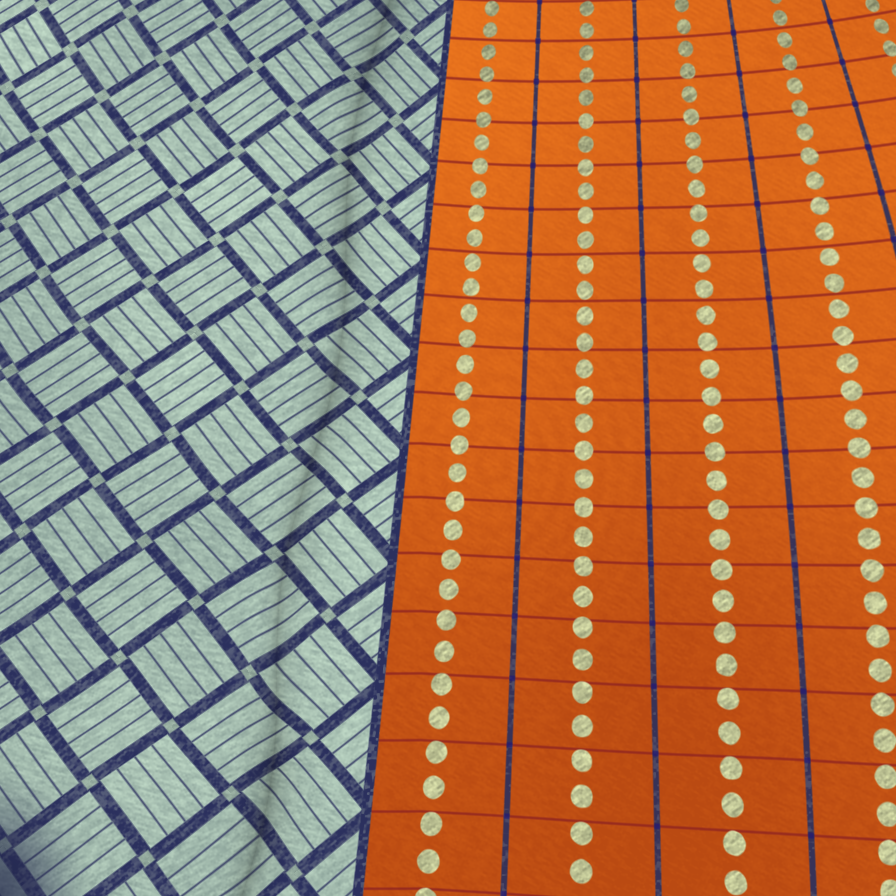
Give the GLSL for this texture, as a three.js fragment shader.

```glsl
// Two-panel brocade in perspective: pale basket lattice on navy beside a dotted orange check.
varying vec2 vUv;

const vec3 DEEP_ORANGE = vec3(0.73, 0.29, 0.07);
const vec3 BRIGHT_ORANGE = vec3(0.90, 0.44, 0.11);
const vec3 PALE = vec3(0.73, 0.83, 0.76);
const vec3 GREY_GREEN = vec3(0.53, 0.62, 0.59);
const vec3 SLATE = vec3(0.33, 0.36, 0.47);
const vec3 NAVY = vec3(0.17, 0.19, 0.37);
const vec3 RED_THREAD = vec3(0.55, 0.13, 0.13);
const vec3 DOT_GOLD = vec3(0.77, 0.79, 0.60);
const float BORDER = -1.44;   // panel boundary, in column units
const float SOFT = 0.0013;    // edge softness, in canvas units

float hash(vec2 p) {
  return fract(sin(dot(p, vec2(127.1, 311.7))) * 43758.5453);
}

float noise(vec2 p) {
  vec2 i = floor(p), f = fract(p);
  f = f * f * (3.0 - 2.0 * f);
  return mix(mix(hash(i), hash(i + vec2(1.0, 0.0)), f.x),
             mix(hash(i + vec2(0.0, 1.0)), hash(i + vec2(1.0, 1.0)), f.x), f.y);
}

// Signed offset from the nearest integer
float centered(float x) { return fract(x + 0.5) - 0.5; }

// Soft coverage of everything within radius r
float cover(float d, float r) { return 1.0 - smoothstep(r - SOFT, r + SOFT, abs(d)); }

// Slanted thread grain, 0 to 1
float grain(vec2 p, float angle) {
  float c = cos(angle), s = sin(angle);
  vec2 q = vec2(c * p.x + s * p.y, c * p.y - s * p.x);
  return 0.6 * noise(q * vec2(110.0, 340.0)) + 0.4 * noise(q * 390.0);
}

// Row number counted downwards; rows widen towards the bottom
float rowIndex(float v) { return 41.5 * v - 9.4 * v * v; }

// Pale woven blocks with alternating stripes, nodes at the crossings
vec3 latticePanel(vec2 p, vec2 fabric, float scale) {
  vec2 d = fabric - vec2(-3.336, 25.37);
  float diagonal = d.x / 0.485;
  float i = (d.y + 1.7 * diagonal) / 3.74;
  vec2 cell = vec2(i, diagonal - i);
  vec2 id = floor(cell), f = cell - id;
  float side = 0.66 * scale;
  float turned = mod(id.x + id.y, 2.0);
  float wear = hash(id);

  // Blocks stretch a little along their own stripes
  vec2 reach = mix(vec2(0.445, 0.415), vec2(0.415, 0.445), turned);
  vec2 q = abs(f - 0.5) - reach;
  float block = 1.0 - smoothstep(-SOFT, SOFT, max(q.x, q.y) * side);
  float across = mix(f.y, f.x, turned);
  float stripe = cover(centered((across - 0.5) * 4.7) / 4.7 * side, 0.0011);

  float threads = grain(p, mix(-0.3, 0.5, turned));
  float light = 0.62 + 0.9 * (threads - 0.5) + 0.5 * (noise(p * 5.0) - 0.5) + 0.15 * (wear - 0.5);
  vec3 pale = mix(GREY_GREEN, PALE, clamp(light, 0.0, 1.15));
  vec3 ground = mix(NAVY, SLATE, smoothstep(0.25, 0.85, grain(p, 0.7)));
  vec3 color = mix(ground, pale, block);
  color = mix(color, mix(NAVY, SLATE, 0.3), stripe * block * 0.85);

  vec2 node = abs(vec2(centered(cell.x), centered(cell.y))) * side;
  return mix(color, pale * 0.9, cover(max(node.x, node.y), 0.0068));
}

// Orange ground with navy columns, red rows and pale dots
vec3 checkPanel(vec2 p, float u, float v, float scale) {
  float light = 0.15 + 0.75 * smoothstep(0.15, 0.95, p.y) + 0.4 * (noise(p * 4.0) - 0.5);
  float ripple = sin(length((p - vec2(0.55, 0.48)) * vec2(1.0, 0.8)) * 300.0);
  light += 0.05 * ripple * smoothstep(0.35, 0.0, distance(p, vec2(0.58, 0.48)));
  light += 0.35 * (grain(p, -0.5) - 0.5);
  vec3 color = mix(DEEP_ORANGE, BRIGHT_ORANGE, clamp(light, 0.0, 1.1));

  float row = centered(23.0 * v - 6.0 * v * v - 0.9) / (23.0 - 12.0 * v);
  color = mix(color, RED_THREAD, 0.75 * cover(row, 0.0014));

  float column = centered(u - 0.5) * scale;
  float fleck = smoothstep(0.45, 0.9, noise(p * vec2(260.0, 300.0)));
  vec3 cord = mix(NAVY, SLATE, 0.65 * fleck);
  color = mix(color, cord, 0.92 * cover(column, 0.020 * scale));
  color = mix(color, vec3(0.14, 0.10, 0.45), 0.7 * cover(column, 0.003) * cover(row, 0.003));

  float pitch = 1.0 / (41.5 - 18.8 * v);
  vec2 dot2 = vec2(centered(u) * scale, centered(rowIndex(v) - 0.18) * pitch * 0.93);
  float wobble = 0.0012 * (noise(p * 120.0) - 0.5);
  vec3 gold = DOT_GOLD * (0.76 + 0.42 * grain(p, 0.6) - 0.16 * smoothstep(0.7, 1.0, p.y));
  return mix(color, gold, cover(length(dot2) + wobble, 0.073 * scale));
}

void main() {
  vec2 p = vUv;
  float t = 1.0 - p.y;
  float scale = 0.1055 + 0.0677 * t;   // column spacing
  float u = (p.x - 0.655 + 0.0065 * t) / scale;

  // Drape: columns bulge to the right and rows sag across the check
  float right = max(u, 0.0);
  float bulged = u - 0.0234 * t * (1.0 - t) * right * right / scale;
  float dx = max(p.x - 0.47, 0.0);
  float v = t - 0.07 * dx + 0.23 * (1.0 - t) * dx * dx + 0.003 * (noise(p * 7.0) - 0.5);

  // Fold running down the lattice panel
  float fold = p.x - 0.27 - 0.16 * p.y - 0.012 * sin(p.y * 13.0);
  float crease = exp(-fold * fold * 900.0);
  vec2 warp = vec2(noise(p * 9.0), noise(p * 9.0 + 20.0)) - 0.5;
  warp *= 0.006 + 0.014 * crease;
  vec2 fabric = vec2(u + warp.x / scale, rowIndex(t + warp.y));
  vec3 lattice = latticePanel(p, fabric, scale);
  lattice *= 1.0 - 0.22 * exp(-abs(fold) * 120.0) - 0.12 * crease * noise(p * 14.0);
  lattice = mix(lattice, NAVY * 0.8, 0.7 * smoothstep(0.11, 0.0, length(p * vec2(1.0, 0.7))));

  // Join the panels under a flecked navy selvedge
  float edge = (u - BORDER) * scale;
  vec3 color = mix(lattice, checkPanel(p, bulged, v, scale), smoothstep(-SOFT, SOFT, edge));
  float ticks = smoothstep(0.4, 0.9, noise(vec2(edge * 300.0, p.y * 280.0)));
  color = mix(color, mix(NAVY, SLATE, ticks), cover(edge, 0.034 * scale));
  gl_FragColor = vec4(color, 1.0);
}
```
